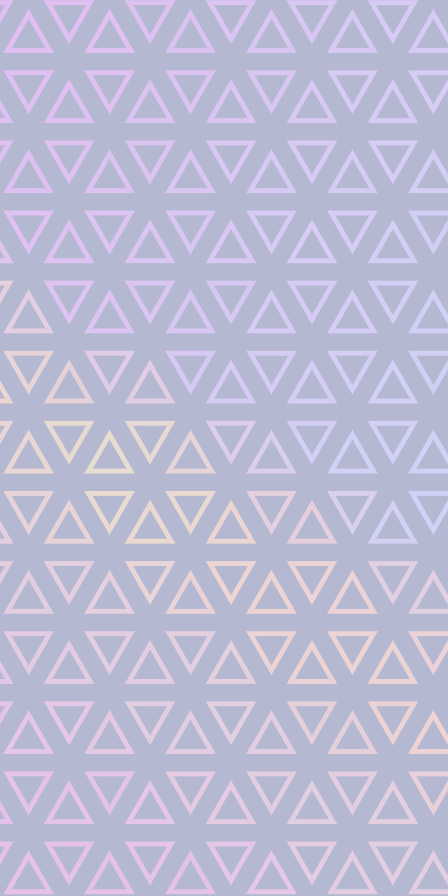
A Shadertoy shader for this pattern:

```glsl
// Lengths are fractions of the canvas width; y runs down from the top edge.
const float SIDE = 0.1807;                  // edge of one lattice triangle
const float ROW_HEIGHT = SIDE * 0.8660254;
const vec2 LATTICE_ORIGIN = vec2(0.3349, 0.7635);
const float INSET = 0.0195;                 // lattice line to outline
const float LINE_WIDTH = 0.0109;

const vec2 BAND_LINE = vec2(0.83, 0.72);    // start and slope of the warm band
const vec2 CREAM_SPOT = vec2(0.27, 1.01);
const float NOISE_SCALE = 3.5;
const float TINT_JITTER = 0.09;
const float FADE_AMOUNT = 0.16;

const vec3 BACKGROUND = vec3(0.71, 0.72, 0.82);
const vec3 VIOLET = vec3(0.88, 0.75, 0.95);
const vec3 BLUE = vec3(0.82, 0.82, 0.96);
const vec3 PEACH = vec3(0.93, 0.83, 0.83);
const vec3 CREAM = vec3(0.91, 0.87, 0.81);
const vec3 PINK = vec3(0.89, 0.81, 0.88);
const vec3 ORCHID = vec3(0.90, 0.76, 0.92);

vec2 hashGradient(vec2 cell) {
    vec2 h = vec2(dot(cell, vec2(127.1, 311.7)), dot(cell, vec2(269.5, 183.3)));
    return 2.0 * fract(sin(h) * 43758.5) - 1.0;
}

float gradientNoise(vec2 p) {
    vec2 i = floor(p), f = fract(p);
    vec2 w = f * f * f * (f * (f * 6.0 - 15.0) + 10.0);
    vec2 e = vec2(0.0, 1.0);
    float top = mix(dot(hashGradient(i), f),
                    dot(hashGradient(i + e.yx), f - e.yx), w.x);
    float bottom = mix(dot(hashGradient(i + e.xy), f - e.xy),
                       dot(hashGradient(i + e.yy), f - e.yy), w.x);
    return mix(top, bottom, w.y);
}

// Position along the three line families, in row heights; they sum to zero
vec3 latticeCoords(vec2 p) {
    vec2 s = (p - LATTICE_ORIGIN) / ROW_HEIGHT;
    return vec3(s.y, dot(s, vec2(0.8660254, -0.5)), dot(s, vec2(-0.8660254, -0.5)));
}

// Centre of the up or down triangle that holds these coordinates
vec2 triangleCentre(vec3 coords) {
    vec3 base = floor(coords);
    vec3 c = base - dot(base, vec3(1.0)) / 3.0;
    return LATTICE_ORIGIN + ROW_HEIGHT * vec2((c.y - c.z) / sqrt(3.0), c.x);
}

// Violet to blue above a diagonal peach band, pink to orchid below it
vec3 tint(vec2 c) {
    float jitter = TINT_JITTER * gradientNoise(c * NOISE_SCALE);
    float d = c.y - BAND_LINE.x - BAND_LINE.y * c.x + jitter;
    vec3 cool = mix(VIOLET, BLUE, smoothstep(0.0, 1.1, 0.7 * c.x + 0.35 * c.y + jitter));
    vec3 warm = mix(PEACH, CREAM, exp(-18.0 * dot(c - CREAM_SPOT, c - CREAM_SPOT)));
    vec3 col = mix(cool, PINK, smoothstep(-0.32, -0.15, d));
    col = mix(col, warm, smoothstep(-0.18, -0.02, d));
    col = mix(col, PINK, smoothstep(0.08, 0.4, d));
    col = mix(col, ORCHID, smoothstep(0.4, 0.95, d));
    float fade = max(0.0, gradientNoise(c * NOISE_SCALE + 17.0));
    return mix(col, BACKGROUND, FADE_AMOUNT * fade);
}

void mainImage(out vec4 fragColor, in vec2 fragCoord) {
    float pixel = 1.0 / iResolution.x;
    vec2 p = vec2(fragCoord.x, iResolution.y - fragCoord.y) * pixel;

    // Distance to the nearest lattice line gives nested triangles
    vec3 coords = latticeCoords(p);
    vec3 f = fract(coords);
    vec3 edge = min(f, 1.0 - f) * ROW_HEIGHT;
    float depth = min(edge.x, min(edge.y, edge.z));

    // Outline with one flat tint per triangle
    float outline = abs(depth - INSET - 0.5 * LINE_WIDTH) - 0.5 * LINE_WIDTH;
    float coverage = clamp(0.5 - outline / pixel, 0.0, 1.0);
    fragColor = vec4(mix(BACKGROUND, tint(triangleCentre(coords)), coverage), 1.0);
}
```
